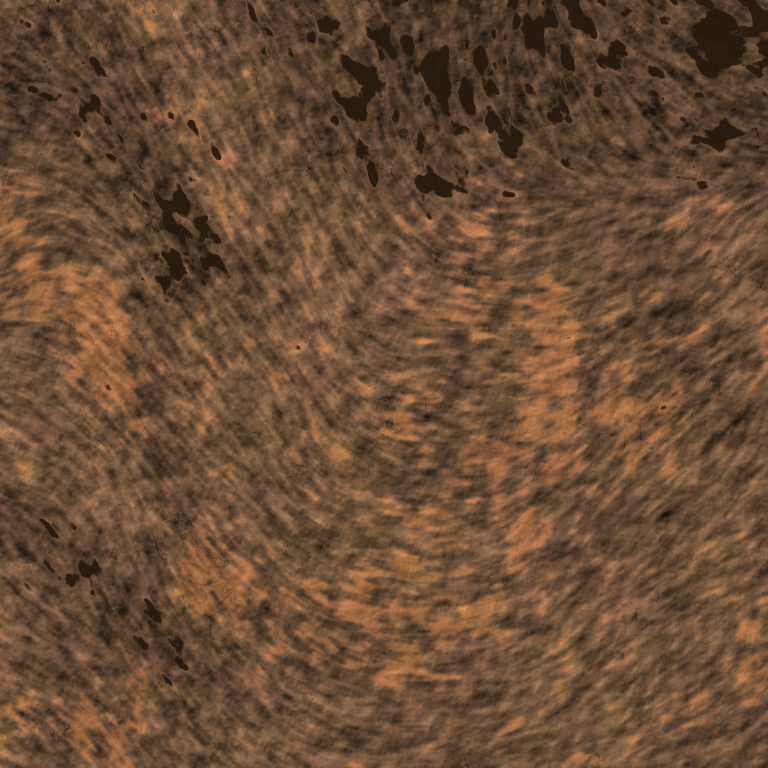
Give the GLSL for this texture, as a Shadertoy shader.

```glsl
#define BODY_TINT vec3(1.0, 0.735, 0.53)
#define WARM_TINT vec3(1.0, 0.65, 0.40)
#define PIT_COLOR vec3(0.135, 0.085, 0.045)
#define BASE_TONE 0.435
#define GRAIN_FREQ 135.0
#define GRAIN_LENGTH 0.009
#define PIT_FREQ 64.0
#define PIT_LENGTH 0.010
#define GRAIN_CONTRAST 0.58
#define RELIEF_CONTRAST 0.62
#define WARM_GAIN 0.12
#define SHADE_DEPTH 0.095

float hash(vec2 p) {
    vec3 q = fract(p.xyx * 0.1031);
    q += dot(q, q.yzx + 33.33);
    return fract((q.x + q.y) * q.z);
}

float noise(vec2 p) {
    vec2 i = floor(p), f = fract(p);
    f = f * f * (3.0 - 2.0 * f);
    vec2 e = vec2(1.0, 0.0);
    return mix(mix(hash(i), hash(i + e.xy), f.x),
               mix(hash(i + e.yx), hash(i + e.xx), f.x), f.y);
}

float fbm(vec2 p) {
    float sum = 0.0, amp = 0.5;
    for (int i = 0; i < 5; i++) {
        sum += amp * noise(p);
        p = mat2(1.6, 1.2, -1.2, 1.6) * p + 17.3;
        amp *= 0.5;
    }
    return sum / 0.97;
}

// Noise smeared along a direction, centred on zero
float streak(vec2 p, vec2 dir, float freq, float len) {
    float sum = 0.0;
    for (int i = -4; i <= 4; i++) {
        vec2 q = (p + dir * len * float(i) / 4.0) * freq + 40.0;
        sum += noise(q) + 0.5 * noise(q * 2.1 + 9.7);
    }
    return sum / 13.5 - 0.5;
}

// Soft band around the segment from a to b
float band(vec2 p, vec2 a, vec2 b, float width) {
    vec2 ab = b - a;
    float t = clamp(dot(p - a, ab) / dot(ab, ab), 0.0, 1.0);
    float d = length(p - a - ab * t) / width;
    return exp(-d * d);
}

// Grain falls steeply at the left, levels out and climbs at the right
float flowAngle(vec2 p) {
    float x = p.x - 0.4 * max(p.y - 0.3, 0.0);
    float start = mix(-0.6, 0.4, band(p, vec2(0.0, 0.65), vec2(0.05, 0.65), 0.12));
    float angle = mix(start, -1.0, smoothstep(0.0, 0.18, p.x));
    angle = mix(angle, -0.1, smoothstep(0.27, 0.5, x));
    return mix(angle, 0.6, smoothstep(0.45, 0.8, x)) - 0.9 * smoothstep(0.68, 0.85, p.y) * smoothstep(0.4, 0.7, p.x);
}

float shadeMask(vec2 p) {
    float top = smoothstep(0.64, 0.90, p.y)
              * smoothstep(0.20, 0.40, p.x - 0.4 * (1.0 - p.y));
    float left = 0.85 * band(p, vec2(0.13, 0.87), vec2(0.26, 0.67), 0.06);
    left += 0.6 * band(p, vec2(0.26, 0.67), vec2(0.20, 0.54), 0.04);
    left += 0.7 * band(p, vec2(0.01, 0.97), vec2(0.04, 0.85), 0.05);
    float low = 0.8 * band(p, vec2(0.0, 0.30), vec2(0.27, 0.11), 0.055);
    return min(top + left + low, 1.0);
}

float warmMask(vec2 p) {
    float ridge = band(p, vec2(0.0, 0.68), vec2(0.15, 0.56), 0.08);
    ridge += band(p, vec2(0.16, 0.53), vec2(0.29, 0.25), 0.035);
    ridge += 1.3 * band(p, vec2(0.29, 0.23), vec2(0.55, 0.15), 0.045);
    float slope = 0.75 * band(p, vec2(0.52, 0.24), vec2(0.85, 0.56), 0.17);
    slope += 0.8 * band(p, vec2(0.57, 0.72), vec2(0.66, 0.62), 0.05);
    float corners = band(p, vec2(0.0, 0.10), vec2(0.18, 0.02), 0.06);
    corners += 0.8 * band(p, vec2(0.88, 0.06), vec2(1.0, 0.15), 0.06);
    return min(ridge + slope + corners, 1.2);
}

void mainImage(out vec4 fragColor, in vec2 fragCoord) {
    vec2 p = fragCoord / iResolution.xy;
    vec2 warp = vec2(fbm(p * 7.0 + 3.0), fbm(p * 7.0 + 61.0)) - 0.5;
    vec2 q = p + 0.14 * warp;
    float angle = flowAngle(p) + 0.9 * warp.x;
    vec2 dir = vec2(cos(angle), sin(angle));

    // Surface layers
    float grain = streak(p, dir, GRAIN_FREQ, GRAIN_LENGTH);
    float pits = streak(p + 5.0, dir, PIT_FREQ, PIT_LENGTH);
    float patches = fbm(p * 15.0 + 25.0) - 0.5;
    float flakes = fbm(p * 34.0 + 51.0) - 0.5;
    vec2 lift = vec2(-0.002, 0.003);
    float relief = fbm(p * 48.0) - fbm((p + lift) * 48.0);
    float shade = shadeMask(q);
    float warm = smoothstep(0.0, 0.26, 0.5 * patches + 0.7 * flakes + 0.8 * grain
                            + 0.25 * warmMask(q) - 0.12 - 0.10 * shade);

    // Short ragged cracks
    float vein = abs(fbm(p * 24.0 + 80.0) - 0.5);
    float crack = (1.0 - smoothstep(0.0, 0.022, vein)) * smoothstep(0.50, 0.66, fbm(p * 18.0 + 7.0));

    // Brown tone, then ochre tint and black hollows
    float tone = BASE_TONE + GRAIN_CONTRAST * grain + RELIEF_CONTRAST * relief;
    tone += 0.10 * patches + 0.16 * flakes + 0.12 * pits + 0.10 * warp.y;
    tone += WARM_GAIN * warm - SHADE_DEPTH * shade - 0.10 * crack;
    vec3 tint = mix(BODY_TINT, WARM_TINT, 0.85 * warm);
    tint += vec3(0.0, 0.05, -0.06) * (fbm(p * 20.0 + 90.0) - 0.5);
    vec3 color = max(tone, 0.1) * tint;
    float depth = pits + 0.4 * grain + 0.4 * relief + 0.5 * patches + 0.3 * flakes;
    float hollow = smoothstep(0.0, 0.10, depth + 0.38 * shade - 0.43);
    color = mix(color, PIT_COLOR, 0.92 * hollow);
    fragColor = vec4(color, 1.0);
}
```
